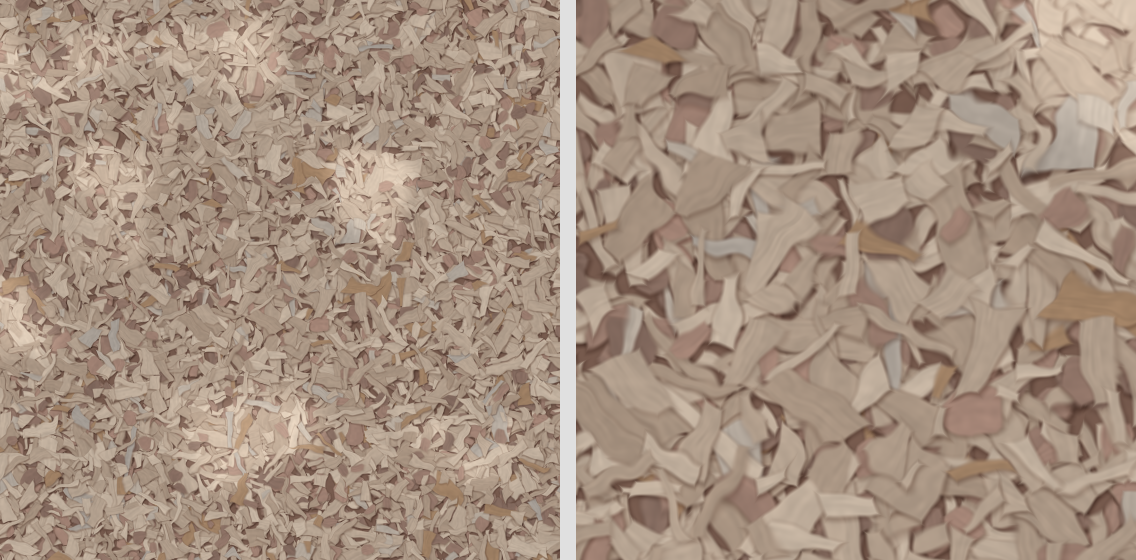
Left: the whole. Right: its middle third, enlarged.
A WebGL 2 fragment shader for this texture:

```glsl
#version 300 es
precision highp float;
// Wood chip mulch: layered pale splinters over reddish bark, with soft sun patches.

uniform vec2 u_resolution;
out vec4 fragColor;

const int LAYERS = 8;
const float COARSE_CELLS = 19.0;     // cells across the canvas, largest chips
const float FINE_CELLS = 36.0;       // cells across the canvas, smallest chips
const float EDGE_SOFTNESS = 0.0017;
const float SHADOW_WIDTH = 0.0036;
const float SHADOW_STRENGTH = 0.62;
const vec2 SHADOW_SHIFT = vec2(0.0007, -0.0012);
const float WARP = 0.008;            // raggedness of chip outlines
const float GRAIN = 0.07;
const float SUN_GAIN = 0.13;

const vec3 SOIL = vec3(0.46, 0.35, 0.30);
const vec3 TAN_WOOD = vec3(0.635, 0.555, 0.485);
const vec3 PALE_WOOD = vec3(0.765, 0.70, 0.63);
const vec3 RED_BARK = vec3(0.57, 0.46, 0.41);
const vec3 AMBER_WOOD = vec3(0.62, 0.50, 0.39);
const vec3 GREY_WOOD = vec3(0.64, 0.61, 0.58);
const vec3 SHADOW_TINT = vec3(0.62, 0.53, 0.49);
const vec3 SUN_TINT = vec3(1.0, 0.95, 0.87);

float hash(vec2 p) {
    vec3 a = fract(p.xyx * 0.1031);
    a += dot(a, a.yzx + 33.33);
    return fract((a.x + a.y) * a.z);
}

vec4 hash4(vec2 p) {
    vec4 a = fract(p.xyxy * vec4(0.1031, 0.1030, 0.0973, 0.1099));
    a += dot(a, a.wzxy + 33.33);
    return fract((a.xxyz + a.yzzw) * a.zywx);
}

float noise(vec2 p) {
    vec2 cell = floor(p), f = fract(p);
    f = f * f * (3.0 - 2.0 * f);
    float low = mix(hash(cell), hash(cell + vec2(1, 0)), f.x);
    float high = mix(hash(cell + vec2(0, 1)), hash(cell + vec2(1, 1)), f.x);
    return mix(low, high, f.y);
}

mat2 rotation(float angle) {
    float c = cos(angle), s = sin(angle);
    return mat2(c, s, -s, c);
}

// Tapered, skewed bar; bark pieces have their corners worn off.
float chipDistance(vec2 q, vec2 halfSize, vec2 shape, bool bark) {
    float along = abs(q.x + shape.x * q.y) - halfSize.x;
    float taper = 1.0 + shape.y * clamp(q.x / halfSize.x, -1.0, 1.0);
    float across = abs(q.y + 0.15 * shape.x * q.x * q.x) - halfSize.y * taper;
    float bar = max(along, across);
    return bark ? max(bar, (length(q / halfSize) - 1.12) * halfSize.y) : bar;
}

vec3 chipColor(vec4 tone, bool bark) {
    vec3 wood = mix(TAN_WOOD, PALE_WOOD, tone.x);
    if (tone.y < 0.03) wood = AMBER_WOOD;
    else if (tone.y > 0.955) wood = mix(GREY_WOOD, PALE_WOOD, 0.6 * tone.x);
    return bark ? RED_BARK * mix(0.87, 1.13, tone.x) : wood;
}

// Paints one sheet of scattered chips over the colour below.
vec3 paintLayer(vec3 color, vec2 p, float layer, float softness) {
    float height = layer / float(LAYERS - 1);
    float cells = mix(COARSE_CELLS, FINE_CELLS, fract(layer * 0.618 + 0.3));
    mat2 turn = rotation(layer * 1.3);
    vec2 g = turn * p * cells + 60.0 + layer * 17.0;
    vec2 shift = turn * SHADOW_SHIFT * cells;
    float barkShare = mix(0.45, 0.09, height);

    for (int j = -1; j <= 1; j++)
    for (int i = -1; i <= 1; i++) {
        vec2 cell = floor(g) + vec2(i, j);
        vec4 place = hash4(cell + layer * 7.0);
        vec4 form = hash4(cell + layer * 7.0 + 131.0);
        vec4 tone = hash4(cell + layer * 7.0 + 277.0);
        bool bark = tone.w < barkShare;

        vec2 halfSize = vec2(mix(0.25, 0.95, form.x * form.x), mix(0.09, 0.34, form.y * form.y));
        if (bark) halfSize = vec2(mix(0.22, 0.45, form.x), mix(0.13, 0.30, form.y));
        vec2 shape = vec2(form.z - 0.5, 0.9 * (form.w - 0.5)) * 1.2;
        mat2 spin = rotation(place.z * 6.2832);
        vec2 offset = g - cell - mix(vec2(0.2), vec2(0.8), place.xy);
        vec2 q = spin * offset;

        float d = chipDistance(q, halfSize, shape, bark) / cells;
        float shadowD = chipDistance(spin * (offset - shift), halfSize, shape, bark) / cells;
        float shadow = 1.0 - smoothstep(-0.5 * SHADOW_WIDTH, SHADOW_WIDTH, shadowD);
        float depth = SHADOW_STRENGTH * mix(0.4, 1.2, place.w);
        color *= mix(vec3(1.0), SHADOW_TINT, depth * shadow);

        float cover = 1.0 - smoothstep(-softness, softness, d);
        if (cover > 0.0) {
            float fibre = noise(q * vec2(2.5, 16.0) + place.w * 90.0) - 0.5;
            float slope = 0.05 * (tone.z - 0.5) * q.y / halfSize.y;
            color = mix(color, chipColor(tone, bark) * (1.0 + GRAIN * fibre + slope), cover);
        }
    }
    return color;
}

void main() {
    vec2 p = gl_FragCoord.xy / u_resolution.y;
    float softness = max(EDGE_SOFTNESS, 0.7 / u_resolution.y);
    vec2 ragged = p + WARP * (vec2(noise(p * 65.0), noise(p * 65.0 + 40.0)) - 0.5);

    vec3 color = SOIL;
    for (int layer = 0; layer < LAYERS; layer++)
        color = paintLayer(color, ragged, float(layer), softness);

    // Broad tonal drift, fine dust and dappled sunlight
    color *= 0.98 + 0.04 * noise(p * 7.0 + 5.0) + 0.04 * (noise(p * 230.0) - 0.5);
    float dapple = 0.75 * noise(p * 4.5 + 21.0) + 0.25 * noise(p * 13.0 + 3.0);
    color += SUN_GAIN * SUN_TINT * smoothstep(0.65, 0.86, dapple);
    fragColor = vec4(min(color, 1.0), 1.0);
}
```
